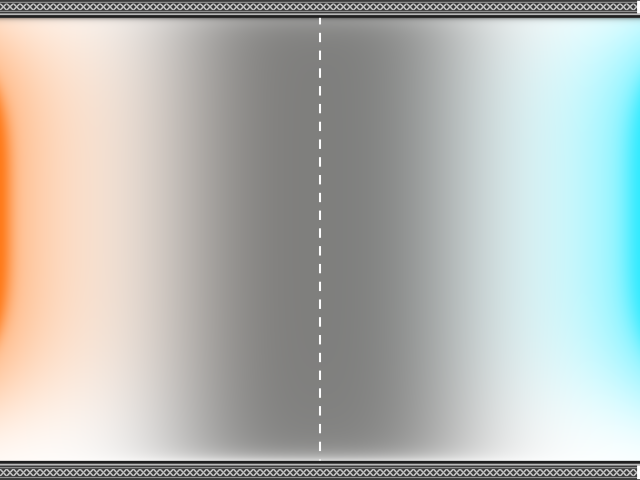
Reproduce this background procedurally as a Shadertoy shader.

```glsl
// Grey court between an orange and a cyan side glow, with a dashed midline and braided borders.

#define TOP_BAR 0.0370       // border heights, in canvas heights
#define BOTTOM_BAR 0.0400
#define GREY_REACH 0.330     // half width of the grey centre
#define GLOW_HEIGHT 0.557    // vertical middle of the side glows
#define GLOW_BEND 6.0        // how fast the glows recede from their middle
#define DASH_COUNT 27.0
#define DASH_PHASE 0.391
#define BRAID_COUNT 72.0     // braid crossings per canvas height

const vec3 GREY = vec3(0.50, 0.50, 0.495);
const vec3 WHITE = vec3(1.0);
const vec3 ORANGE_LOSS = vec3(0.0, 0.58, 1.0);
const vec3 CYAN_LOSS = vec3(1.0, 0.10, 0.0);
const vec3 BAR_DARK = vec3(0.23);
const vec3 BAR_LIGHT = vec3(0.86);

// Soft-edged stripe of the given half width around zero
float stripe(float x, float halfWidth, float blur) {
    return 1.0 - smoothstep(halfWidth - blur, halfWidth + blur, abs(x));
}

// Broad haze plus a narrow bright core, measured from a side edge
float sideGlow(float d, float haze, float hazeReach, float core, float coreReach) {
    return haze * exp(-d / hazeReach) + core * exp(-d * d / (coreReach * coreReach));
}

vec3 court(vec2 p, float aspect) {
    float fromMiddle = abs(p.x - 0.5 * aspect);
    float brightness = 1.0 - exp(-pow(fromMiddle / GREY_REACH, 2.76));
    vec3 color = mix(GREY, WHITE, brightness);

    // Pale light along the inside of both borders
    float below = max(1.0 - TOP_BAR - p.y, 0.0);
    float above = max(p.y - BOTTOM_BAR, 0.0);
    float rim = 0.30 * exp(-below / 0.022) + 0.62 * exp(-above / 0.014)
              + 0.10 * exp(-above / 0.06);
    color = mix(color, WHITE, min(rim, 1.0));

    // Side tints curve away above and below their middle
    float bend = GLOW_BEND * pow(abs(p.y - GLOW_HEIGHT), 4.0);
    float orange = sideGlow(p.x + bend, 0.54, 0.165, 0.36, 0.026);
    float cyan = sideGlow(aspect - p.x + bend, 0.60, 0.139, 0.20, 0.035);
    color *= (1.0 - ORANGE_LOSS * orange) * (1.0 - CYAN_LOSS * cyan);

    // Shadow under the upper border
    return color * (1.0 - 0.45 * exp(-below / 0.004));
}

// s runs from 0 at the canvas edge to 1 at the inner side of the border
vec3 border(float x, float s, float blur) {
    float rails = 0.55 * stripe(s - 0.13, 0.03, blur)
                + 0.55 * stripe(s - 0.64, 0.03, blur)
                + 0.80 * stripe(s - 0.80, 0.045, blur);
    float u = abs(fract(x * BRAID_COUNT) - 0.5) * 2.0;
    float v = (s - 0.385) / 0.19;
    float braid = stripe(u - abs(v), 0.32, 0.25) * stripe(v, 1.0, blur * 4.0);
    vec3 base = BAR_DARK * (1.0 - 0.45 * smoothstep(0.84, 0.90, s));
    return mix(base, BAR_LIGHT, clamp(rails + 0.85 * braid, 0.0, 1.0));
}

void mainImage(out vec4 fragColor, in vec2 fragCoord) {
    vec2 p = fragCoord / iResolution.y;
    float aspect = iResolution.x / iResolution.y;
    float blur = 0.6 / iResolution.y;

    vec3 color = court(p, aspect);

    // Dashed midline
    float dashPhase = fract(p.y * DASH_COUNT - DASH_PHASE) - 0.5;
    float dash = stripe(dashPhase, 0.265, blur * DASH_COUNT)
               * stripe(p.x - 0.5 * aspect, 0.0021, blur);
    color = mix(color, WHITE, dash);

    // Borders, mirrored at top and bottom
    bool upper = p.y > 0.5;
    float depth = upper ? 1.0 - p.y : p.y;
    float height = upper ? TOP_BAR : BOTTOM_BAR;
    vec3 bar = border(p.x, depth / height, blur / height);

    // Pale end cap on the right
    float cap = smoothstep(-blur, blur, p.x - aspect + 0.006)
              * stripe(depth / height - 0.40, 0.36, blur / height);
    bar = mix(bar, WHITE, cap);
    color = mix(color, bar, 1.0 - smoothstep(height - blur, height + blur, depth));

    fragColor = vec4(clamp(color, 0.0, 1.0), 1.0);
}
```
